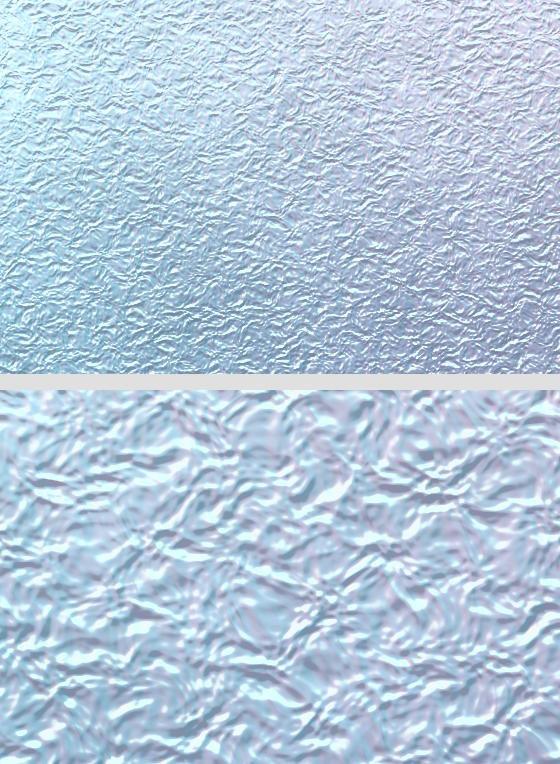
Top, the full canvas; bottom, a detail of the centre.
Write a WebGL 1 fragment shader that draws this texture.

```glsl
precision highp float;

uniform vec2 u_resolution;

const vec3 TOP_LEFT = vec3(0.75, 0.89, 0.95);
const vec3 TOP_RIGHT = vec3(0.83, 0.84, 0.93);
const vec3 LOW_LEFT = vec3(0.56, 0.73, 0.82);
const vec3 LOW_RIGHT = vec3(0.60, 0.65, 0.77);
const vec3 GLINT = vec3(0.92, 1.0, 1.0);
const vec3 SHADE = vec3(0.42, 0.50, 0.59);
const vec3 CYAN_SHIFT = vec3(-0.055, 0.02, 0.015);

vec2 hashGradient(vec2 cell) {
  vec3 h = fract(cell.xyx * vec3(0.1031, 0.1030, 0.0973));
  h += dot(h, h.yzx + 33.33);
  float angle = 6.2832 * fract((h.x + h.y) * h.z);
  return vec2(cos(angle), sin(angle));
}

float gradientNoise(vec2 p) {
  vec2 i = floor(p);
  vec2 f = p - i;
  vec2 u = f * f * f * (f * (f * 6.0 - 15.0) + 10.0);
  float a = dot(hashGradient(i), f);
  float b = dot(hashGradient(i + vec2(1.0, 0.0)), f - vec2(1.0, 0.0));
  float c = dot(hashGradient(i + vec2(0.0, 1.0)), f - vec2(0.0, 1.0));
  float d = dot(hashGradient(i + vec2(1.0, 1.0)), f - vec2(1.0, 1.0));
  return mix(mix(a, b, u.x), mix(c, d, u.x), u.y);
}

vec2 rotate(vec2 p, float angle) {
  float c = cos(angle);
  float s = sin(angle);
  return vec2(c * p.x - s * p.y, s * p.x + c * p.y);
}

// Sharp crest along the zero line of the noise, slightly rounded
float crease(vec2 p, float rounding) {
  float n = gradientNoise(p);
  return 1.0 - sqrt(n * n + rounding * rounding);
}

// Wrinkles in several directions over a fine grain
float foilHeight(vec2 p) {
  vec2 bend = vec2(gradientNoise(p * 19.0 + 9.0), gradientNoise(p * 19.0 + 57.0));
  vec2 q = p + 0.016 * bend;
  float h = crease(rotate(q, 0.25) * vec2(22.0, 36.0) + 80.0, 0.05);
  h += 0.55 * crease(rotate(q, -0.55) * vec2(30.0, 54.0) + 140.0, 0.05);
  h += 0.36 * crease(rotate(q, 0.95) * vec2(38.0, 72.0) + 210.0, 0.05);
  return h + 0.19 * gradientNoise(q * 120.0 + 300.0);
}

vec2 foilSlope(vec2 p, float reach) {
  float h = foilHeight(p);
  float right = foilHeight(p + vec2(reach, 0.0));
  float up = foilHeight(p + vec2(0.0, reach));
  return vec2(h - right, h - up) / reach;
}

// Broad reflection: cyan on the left, lilac on the right, paler on top
vec3 reflectedSky(vec2 uv, vec2 p) {
  float lift = smoothstep(0.0, 1.0, uv.y);
  vec3 left = mix(LOW_LEFT, TOP_LEFT, lift);
  vec3 right = mix(LOW_RIGHT, TOP_RIGHT, lift);
  vec3 sky = mix(left, right, smoothstep(-0.05, 0.95, uv.x));
  float glow = exp(-7.0 * uv.x) * smoothstep(0.05, 0.5, uv.y);
  return sky + 0.07 * glow + 0.05 * gradientNoise(p * 3.0 + 20.0)
    + 0.05 * gradientNoise(p * 11.0 + 35.0);
}

vec3 shadeFoil(vec3 sky, vec2 slope) {
  float facing = dot(slope, vec2(-0.34, 0.94));
  float side = dot(slope, vec2(0.94, 0.34));
  vec3 color = sky + 0.085 * facing / sqrt(1.0 + facing * facing);
  color = mix(color, SHADE, 0.58 * smoothstep(0.4, 1.7, -facing));
  color = mix(color, GLINT, 0.95 * smoothstep(0.35, 1.35, facing));
  return color + CYAN_SHIFT * side / sqrt(1.0 + side * side);
}

void main() {
  vec2 uv = gl_FragCoord.xy / u_resolution;
  vec2 p = gl_FragCoord.xy / u_resolution.y;
  vec2 slope = foilSlope(p, 0.0022) / 31.0;
  vec3 color = shadeFoil(reflectedSky(uv, p), slope);
  gl_FragColor = vec4(clamp(color, 0.0, 1.0), 1.0);
}
```
